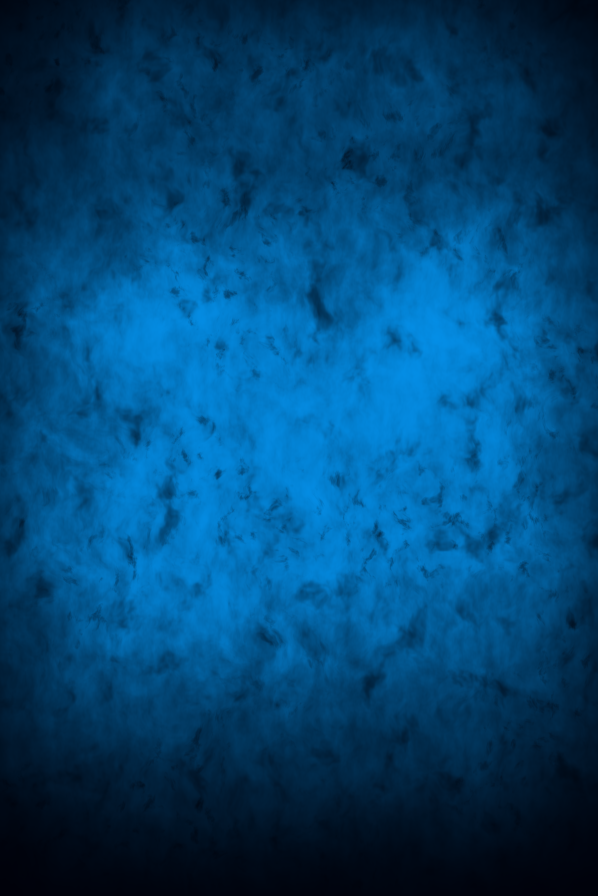
Reproduce this background procedurally as a Shadertoy shader.

```glsl
const vec3 SHADOW = vec3(0.0, 0.002, 0.035);
const vec3 AZURE = vec3(0.015, 0.575, 0.93);

// Soft patches: centre x, centre y, radius, strength
const vec4 PATCHES[12] = vec4[12](
    vec4(0.31, 0.66, 0.08, 0.26), vec4(0.77, 0.65, 0.09, 0.28),
    vec4(0.68, 0.54, 0.09, 0.13), vec4(0.36, 0.45, 0.12, 0.10),
    vec4(0.54, 0.40, 0.07, 0.12), vec4(0.25, 0.33, 0.10, 0.10),
    vec4(0.41, 0.69, 0.05, -0.22), vec4(0.60, 0.67, 0.05, -0.18),
    vec4(0.19, 0.73, 0.06, -0.14), vec4(0.18, 0.55, 0.06, -0.16),
    vec4(0.46, 0.42, 0.04, -0.20), vec4(0.10, 0.87, 0.05, -0.14));

vec2 gradient(vec2 cell) {
    vec3 q = fract(cell.xyx * vec3(0.1031, 0.1030, 0.0973));
    q += dot(q, q.yzx + 33.33);
    float angle = 6.2832 * fract((q.x + q.y) * q.z);
    return vec2(cos(angle), sin(angle));
}

float gradientNoise(vec2 p) {
    vec2 i = floor(p), f = p - i;
    vec2 w = f * f * f * (f * (f * 6.0 - 15.0) + 10.0);
    vec2 e = vec2(1.0, 0.0);
    float low = mix(dot(gradient(i), f), dot(gradient(i + e.xy), f - e.xy), w.x);
    float high = mix(dot(gradient(i + e.yx), f - e.yx),
                     dot(gradient(i + e.xx), f - e.xx), w.x);
    return mix(low, high, w.y);
}

float fbm(vec2 p, int octaves) {
    float sum = 0.0, amplitude = 0.6;
    for (int i = 0; i < octaves; i++) {
        sum += amplitude * gradientNoise(p);
        p = mat2(1.6, 1.2, -1.2, 1.6) * p + 17.3;
        amplitude *= 0.55;
    }
    return sum;
}

// Broad light: bright middle, dim top, dark foot and sides
float backdropLight(vec2 uv) {
    float side = abs(uv.x - 0.5) * 2.0;
    float foot = smoothstep(-0.05, 0.47, uv.y);
    float upper = mix(1.0, 0.49, smoothstep(0.60, 0.86, uv.y));
    float top = 1.0 - 0.6 * smoothstep(0.90, 1.03, uv.y);
    float edge = 1.0 - 0.58 * pow(side, 3.5);
    float corner = 1.0 - 0.5 * smoothstep(0.5, 1.0, side) * smoothstep(0.28, 0.5, abs(uv.y - 0.5));
    return 0.86 * foot * upper * top * edge * corner;
}

float patchLight(vec2 uv, float aspect) {
    float sum = 0.0;
    for (int i = 0; i < PATCHES.length(); i++) {
        vec4 spot = PATCHES[i];
        vec2 d = (uv - spot.xy) * vec2(aspect, 1.0) / spot.z;
        sum += spot.w * exp(-dot(d, d));
    }
    return sum;
}

// Dark smudges where the noise exceeds a threshold
float stains(vec2 p, float threshold, float softness) {
    return smoothstep(threshold, threshold + softness, fbm(p, 4));
}

// Rolls highlights off gently above the knee
float softClip(float value, float knee) {
    float room = 1.0 - knee;
    float excess = max(value - knee, 0.0);
    return min(value, knee) + room * (1.0 - exp(-excess / room));
}

void mainImage(out vec4 fragColor, in vec2 fragCoord) {
    vec2 uv = fragCoord / iResolution.xy;
    float aspect = iResolution.x / iResolution.y;
    vec2 p = fragCoord / iResolution.y;

    // Ragged cloth distortion
    vec2 warp = vec2(fbm(p * 10.0, 4), fbm(p * 10.0 + 41.0, 4));
    vec2 cloth = p + 0.025 * warp;

    float base = backdropLight(uv + 0.02 * warp);
    float light = base + patchLight(uv + 0.07 * warp, aspect) * (0.35 + 0.65 * base);

    // Mottling, vertical folds and fine weave
    float mottle = fbm(cloth * vec2(14.0, 12.0) + 5.0, 5);
    float grain = fbm(cloth * vec2(42.0, 32.0) + 13.0, 4);
    float folds = fbm(p * vec2(38.0, 5.0) + 23.0, 3);
    float weave = fbm(p * vec2(120.0, 55.0), 3);
    light *= 1.0 + 0.36 * mottle + 0.34 * grain + 0.16 * folds + 0.14 * weave;

    // Soft smudges, with specks gathered in loose clusters
    float smudges = stains(cloth * vec2(24.0, 19.0) + 61.0, 0.04, 0.50);
    float clusters = smoothstep(-0.15, 0.25, fbm(p * 6.0 + 29.0, 2));
    float specks = stains(cloth * vec2(58.0, 44.0) + 87.0, 0.08, 0.42) * clusters;
    light *= 1.0 - 0.48 * smudges - 0.42 * specks;

    light = softClip(max(light, 0.0), 0.72);
    fragColor = vec4(mix(SHADOW, AZURE, light), 1.0);
}
```
